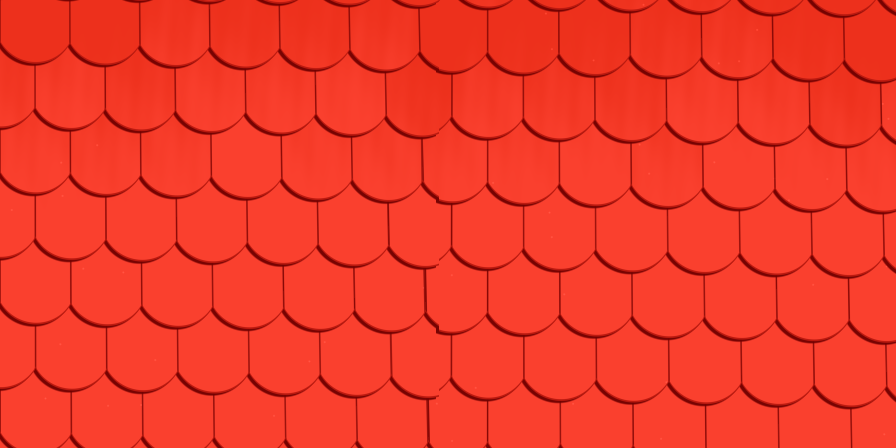
Reproduce this texture procedurally as a WebGL 1 fragment shader.

```glsl
precision highp float;
// Red roof of overlapping round-ended shingles in staggered, slightly tilted rows.
// Each row is painted back to front: cast shadow, rim, then face with its joint.
// A vertical splice squeezes one column; hash and layered sines add mild wear.
uniform vec2 u_resolution;

// Lengths are in canvas heights, with y measured down from the top.
#define ROW_PITCH 0.1455
#define FIRST_ROW 0.1367
#define ROW_TILT 0.0215
#define TILE_WIDTH 0.1558
#define WIDTH_GROWTH 0.0037
#define ARC_RADIUS 0.57
#define SPLICE_X 0.98
#define JOINT_HALF 0.0017
#define RIM_DROP 0.0038
#define SHADOW_SHIFT vec2(-0.0062, 0.0085)
#define TONE_VARIATION 0.22

const vec3 BRIGHT_RED = vec3(0.98, 0.25, 0.18);
const vec3 DEEP_RED = vec3(0.93, 0.19, 0.11);
const vec3 RIM_RED = vec3(0.73, 0.10, 0.06);
const vec3 JOINT_RED = vec3(0.52, 0.03, 0.02);
const vec3 SHADOW_RED = vec3(0.44, 0.0, 0.0);

float hash(vec2 p) {
  return fract(sin(dot(p, vec2(12.99, 78.23))) * 4375.85);
}

float cover(float d, float soft) {
  return 1.0 - smoothstep(-soft, soft, d);
}

float rowCoord(vec2 p) {
  return (p.y - ROW_TILT * p.x - FIRST_ROW) / ROW_PITCH + 1.0;
}

// Returns distance to the rounded edge, distance to the joint, and column.
vec3 shingle(vec2 p, float row) {
  float right = step(SPLICE_X, p.x);
  float width = TILE_WIDTH + 0.003 * right + WIDTH_GROWTH * p.y;
  float u = (p.x - 1.0885 * right) / width + 7.0 * right;
  u += 0.5 * mod(row + 1.0, 2.0);
  float s = fract(u) - 0.5;
  float rise = (row - rowCoord(p)) * ROW_PITCH / width;
  float edge = length(vec2(s, min(rise - ARC_RADIUS, 0.0))) - ARC_RADIUS;
  return vec3(edge * width, (0.5 - abs(s)) * width, floor(u));
}

// Paint colour: darker toward the top, streaked, with sparse pale specks.
vec3 faceColour(vec2 p, vec2 id) {
  float streaks = sin(p.x * 71.0 + 2.0 * sin(p.y * 9.0))
                + 0.6 * sin(p.x * 173.0 + p.y * 13.0)
                + 0.4 * sin(p.x * 37.0 - p.y * 41.0);
  float corner = smoothstep(0.5, 1.3, abs(p.x - 1.0)) * 0.12;
  float smear = 0.12 * exp(-pow((p.x - SPLICE_X) / 0.04, 2.0)) * (1.0 - p.y);
  float light = p.y + 0.03 * streaks - corner - smear;
  light += TONE_VARIATION * (hash(id) - 0.5);
  vec3 colour = mix(DEEP_RED, BRIGHT_RED, smoothstep(-0.02, 0.38, light));
  vec2 cell = floor(p * 24.0);
  vec2 spot = 0.2 + 0.6 * vec2(hash(cell + 3.1), hash(cell + 7.7));
  float speck = cover(length(fract(p * 24.0) - spot) - 0.04, 0.05);
  return colour + 0.10 * speck * step(0.96, hash(cell));
}

void main() {
  float px = 1.0 / u_resolution.y;
  float soft = 0.7 * px;
  vec2 p = gl_FragCoord.xy * px;
  p.y = 1.0 - p.y;
  float nearestRow = floor(rowCoord(p)) + 1.0;
  vec3 colour = DEEP_RED;

  // Lower rows first, so each row overlaps the one beneath it.
  for (int i = 0; i < 3; i++) {
    float row = nearestRow + 1.0 - float(i);
    vec3 tile = shingle(p, row);
    float shadow = shingle(p - SHADOW_SHIFT, row).x;
    float rim = shingle(p - vec2(0.0, RIM_DROP), row).x;
    colour = mix(colour, SHADOW_RED, 0.95 * cover(shadow, soft + 0.0008));
    colour = mix(colour, RIM_RED, cover(rim, soft));

    // Joints vary in strength and gape beside the splice.
    vec2 id = vec2(tile.z, row);
    float gape = exp(-pow((p.x - SPLICE_X + 0.05) / 0.05, 2.0));
    float halfWidth = JOINT_HALF * (1.0 + gape * smoothstep(0.2, 0.5, p.y));
    float strength = 0.78 + 0.22 * hash(id + 5.3);
    vec3 face = faceColour(p, id);
    face = mix(face, JOINT_RED, strength * cover(tile.y - halfWidth, soft));
    colour = mix(colour, face, cover(tile.x, soft));
  }
  gl_FragColor = vec4(colour, 1.0);
}
```
